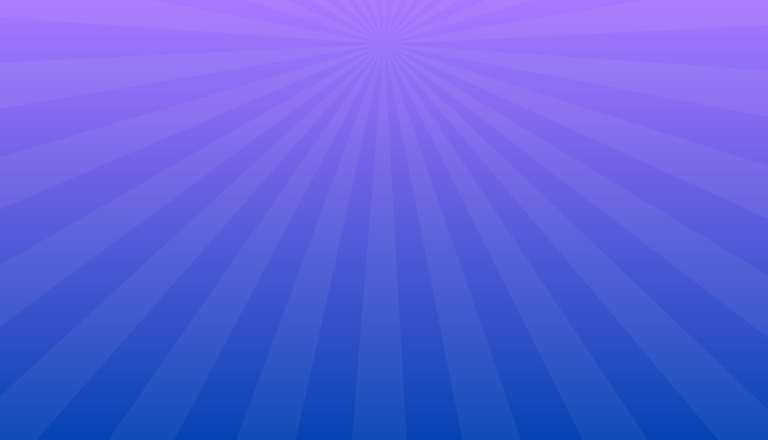
Give the GLSL for this background, as a Shadertoy shader.

```glsl
// Soft sunburst of pale rays over a vertical violet to blue gradient.

const float TAU = 6.2831853;

// Gradient stops, with the height of the middle one
const vec3 BOTTOM_BLUE = vec3(0.022, 0.265, 0.70);
const vec3 MIDDLE_INDIGO = vec3(0.495, 0.405, 0.927);
const vec3 TOP_VIOLET = vec3(0.655, 0.47, 1.0);
const float MIDDLE_HEIGHT = 0.70;

// Rays
const vec2 BURST_CENTER = vec2(0.5, 0.9);  // fraction of the canvas
const float RAY_COUNT = 26.0;
const float RAY_TURN = -0.0105;            // radians from straight down
const vec3 RAY_WARP = vec3(0.038, 0.021, -0.0045);  // uneven spacing
const float RAY_OPACITY = 0.049;

vec3 skyGradient(float height) {
    vec3 lower = mix(BOTTOM_BLUE, MIDDLE_INDIGO, height / MIDDLE_HEIGHT);
    float upperMix = (height - MIDDLE_HEIGHT) / (1.0 - MIDDLE_HEIGHT);
    vec3 upper = mix(MIDDLE_INDIGO, TOP_VIOLET, upperMix);
    return height < MIDDLE_HEIGHT ? lower : upper;
}

// Coverage of the rays; offset and pixel are in canvas heights
float rayCoverage(vec2 offset, float pixel) {
    float angle = atan(offset.x, -offset.y);
    angle -= dot(RAY_WARP, sin(angle * vec3(2.0, 4.0, 8.0)));

    // Signed distance to the nearest ray edge, positive inside a ray
    float period = TAU / RAY_COUNT;
    float fromAxis = abs(fract((angle - RAY_TURN) / period + 0.5) - 0.5) * period;
    float edge = (0.25 * period - fromAxis) * length(offset);
    return smoothstep(-0.75 * pixel, 0.75 * pixel, edge);
}

void mainImage(out vec4 fragColor, in vec2 fragCoord) {
    vec2 uv = fragCoord / iResolution.xy;
    vec2 offset = (fragCoord - BURST_CENTER * iResolution.xy) / iResolution.y;

    float rays = rayCoverage(offset, 1.0 / iResolution.y);
    vec3 color = mix(skyGradient(uv.y), vec3(1.0), RAY_OPACITY * rays);
    fragColor = vec4(color, 1.0);
}
```
